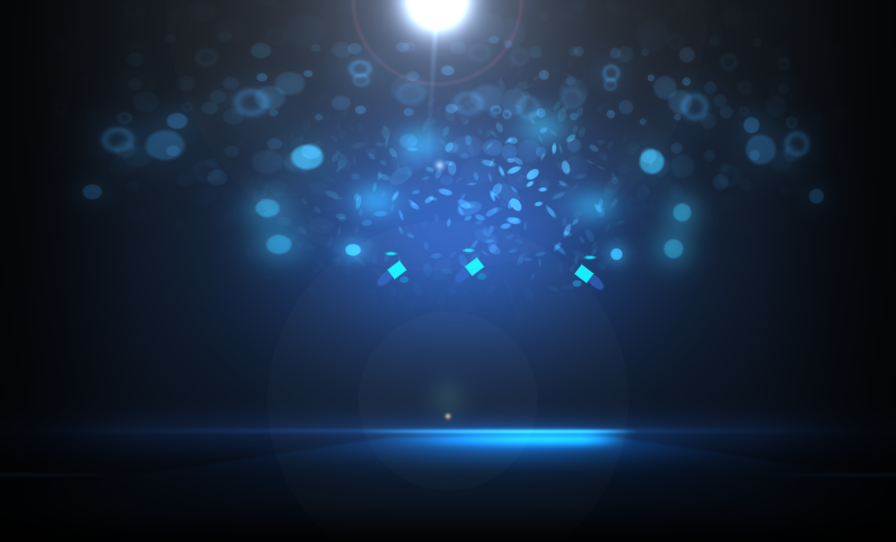
Reproduce this background procedurally as a Shadertoy shader.

```glsl
vec3 hash3(vec2 cell) {
    vec3 h = fract(cell.xyx * vec3(0.1031, 0.1030, 0.0973));
    h += dot(h, h.yxz + 33.33);
    return fract((h.xxy + h.yzz) * h.zyx);
}

vec2 rotate(vec2 v, float angle) {
    float c = cos(angle), s = sin(angle);
    return vec2(c * v.x + s * v.y, c * v.y - s * v.x);
}

float gauss(vec2 v) { return exp(-dot(v, v)); }

// Antialiased coverage from a signed distance
float cover(float d) {
    float edge = 1.0 / iResolution.y;
    return 1.0 - smoothstep(-edge, edge, d);
}

float ellipse(vec2 v, vec2 radius) {
    return cover((length(v / radius) - 1.0) * min(radius.x, radius.y));
}

// A lens disc, either filled or a soft rim
float disc(float d, float radius, float hollow) {
    float fill = 1.0 - smoothstep(radius * 0.8, radius * 1.15, d);
    float rim = exp(-pow((d - radius * 0.8) / (radius * 0.3), 2.0));
    return mix(fill, rim, hollow);
}

// One jittered disc per cell, kept within a high band
float bokeh(vec2 q, float size, float seed) {
    vec2 cell = floor(q / size);
    vec3 h = hash3(cell + seed);
    vec2 center = (cell + 0.3 + 0.4 * h.xy) * size;
    float radius = size * mix(0.09, 0.24, h.z);
    float band = exp(-pow((center.y - 0.84 + 0.08 * center.x) / 0.12, 2.0));
    float fade = 1.0 - smoothstep(0.35, 0.7, center.x);
    float d = length(q - center);
    float shape = disc(d, radius, 0.8 * step(0.8, fract(h.z * 17.0))) + 0.3 * exp(-pow(d / (0.13 * size), 2.0));
    return shape * band * fade * (0.2 + 0.7 * h.x);
}

// One slim flake in some of the cells of a turned grid
float flakes(vec2 p, float size, float turn) {
    vec2 g = rotate(p, turn);
    vec2 cell = floor(g / size);
    vec3 h = hash3(cell + 40.0 * turn + 7.0);
    vec2 center = (cell + 0.28 + 0.44 * h.xy) * size;
    vec2 v = rotate(g - center, 6.28 * h.z);
    vec2 place = rotate(center, -turn);
    float cloud = 0.65 * gauss((place - vec2(0.0, 0.64)) / vec2(0.22, 0.11));
    cloud += gauss((place - vec2(0.18, 0.67)) / vec2(0.08, 0.12));
    float present = smoothstep(0.45, 0.95, fract(h.x * 7.0 + h.y * 5.0));
    return ellipse(v, size * vec2(0.27, 0.08 + 0.1 * h.y)) * cloud * present;
}

void mainImage(out vec4 fragColor, in vec2 fragCoord) {
    vec2 p = (fragCoord - vec2(0.5 * iResolution.x, 0.0)) / iResolution.y;
    vec2 sun = p - vec2(-0.02, 1.0);
    float sunDist = length(sun);

    // Dark hall, blue cloud and grey light from above
    vec3 col = vec3(0.012, 0.019, 0.03);
    col += vec3(0.04, 0.095, 0.18) * gauss((p - vec2(0.0, 0.45)) / vec2(0.62, 0.42));
    col += vec3(0.08, 0.22, 0.49) * gauss((p - vec2(0.02, 0.58)) / vec2(0.31, 0.21));
    col += vec3(0.29, 0.32, 0.34) * exp(-3.8 * length(sun * vec2(0.75, 1.0)));

    // Discs reflected about a fold, wider on the left
    float side = p.x - 0.1;
    vec2 q = vec2(side < 0.0 ? -0.767 * side : side, p.y + (side > 0.0 ? 0.008 : 0.0));
    float dots = bokeh(q, 0.095, 3.0) + bokeh(q + vec2(0.03, 0.02), 0.065, 19.0)
               + 0.6 * bokeh(q + vec2(0.05, 0.01), 0.13, 41.0);
    col += vec3(0.10, 0.27, 0.38) * dots * 0.6;

    // Leading discs: place and radius
    vec3 lead[10] = vec3[10](
        vec3(0.276, 0.710, 0.023), vec3(0.332, 0.616, 0.017), vec3(0.316, 0.549, 0.018),
        vec3(0.211, 0.539, 0.011), vec3(0.477, 0.732, 0.028), vec3(0.580, 0.646, 0.014),
        vec3(0.460, 0.777, 0.015), vec3(0.544, 0.742, 0.023), vec3(0.355, 0.811, 0.025),
        vec3(0.201, 0.873, 0.016));
    for (int i = 0; i < 10; i++) {
        float d = length(q - lead[i].xy);
        float strength = i == 0 || i == 3 ? 0.5 : 0.27;
        float glow = i > 0 && i < 4 ? 0.3 : 0.1;
        vec3 tint = i < 4 ? vec3(0.14, 0.62, 0.72) : vec3(0.14, 0.45, 0.68);
        col += tint * (strength * disc(d, lead[i].z, i > 6 ? 0.85 : 0.0)
             + glow * exp(-pow(d / (lead[i].z * 2.2), 2.0)));
    }

    // Flakes drifting in the cloud, with soft lights behind
    float drift = flakes(p, 0.034, 0.4) + flakes(p, 0.046, 1.1)
                + 0.4 * flakes(p, 0.085, 2.0) + 0.8 * flakes(p, 0.026, 2.7);
    col += vec3(0.16, 0.47, 0.5) * min(drift, 1.0) * 0.8;
    vec2 lights[4] = vec2[4](vec2(-0.135, 0.63), vec2(0.27, 0.62), vec2(-0.05, 0.735), vec2(0.175, 0.765));
    for (int i = 0; i < 4; i++)
        col += vec3(0.03, 0.24, 0.28) * gauss((p - lights[i]) / vec2(0.045, 0.032));

    // Three bright gems with tails
    vec2 gems[3] = vec2[3](vec2(-0.094, 0.502), vec2(0.049, 0.508), vec2(0.251, 0.495));
    for (int i = 0; i < 3; i++) {
        vec2 v = p - gems[i];
        if (i == 2) v.x = -v.x;
        vec2 box = abs(rotate(v, 0.65)) - vec2(0.014, 0.011);
        float tail = ellipse(rotate(v + vec2(0.02, 0.014), 0.75), vec2(0.02, 0.009));
        col = mix(col, vec3(0.2, 0.43, 0.82), 0.6 * tail);
        col = mix(col, vec3(0.12, 0.55, 0.78), 0.7 * ellipse(v - vec2(0.013, -0.018), vec2(0.008, 0.006)));
        col = mix(col, vec3(0.1, 0.93, 0.98), cover(max(box.x, box.y)));
        col = mix(col, vec3(0.1, 0.85, 0.95), ellipse(v - vec2(-0.011, 0.03), vec2(0.009, 0.003)));
    }

    // Floor with slanting edges and a horizon haze
    col *= 1.0 - 0.4 * (1.0 - smoothstep(0.18, 0.215, p.y));
    float slope = 0.195 - 0.15 * max(abs(p.x - 0.1) - 0.21, 0.0);
    float below = 1.0 - smoothstep(slope - 0.006, slope + 0.002, p.y);
    col += vec3(0.005, 0.05, 0.11) * below * gauss((p - vec2(0.05, 0.17)) / vec2(0.5, 0.1));
    col += vec3(0.025, 0.07, 0.16) * gauss((p - vec2(0.0, 0.195)) / vec2(0.75, 0.04));
    col += vec3(0.02, 0.08, 0.15) * gauss((p - vec2(0.0, 0.205)) / vec2(0.5, 0.005));
    col += vec3(0.03, 0.09, 0.15) * gauss(vec2((abs(p.x) - 0.82) / 0.13, (p.y - 0.124) / 0.004));

    // Cyan streak
    float run = smoothstep(-0.17, 0.2, p.x) * (1.0 - smoothstep(0.24, 0.35, p.x));
    col += vec3(0.04, 0.52, 0.75) * run * exp(-pow((p.y - 0.19) / 0.013, 2.0));
    col += vec3(0.1, 0.4, 0.45) * sqrt(run) * exp(-pow((p.y - 0.204) / 0.004, 2.0));
    col += vec3(0.01, 0.17, 0.32) * gauss((p - vec2(0.12, 0.18)) / vec2(0.24, 0.035));

    // Faint lens circles and sparks
    float lens = length(p - vec2(0.0, 0.26));
    col += vec3(0.016, 0.015, 0.012) * (cover(lens - 0.165) + cover(lens - 0.333));
    col += vec3(0.05, 0.08, 0.06) * gauss((p - vec2(0.0, 0.265)) / 0.035);
    col += vec3(0.6, 0.45, 0.25) * gauss((p - vec2(0.0, 0.232)) / 0.005);
    col += vec3(0.4, 0.4, 0.35) * gauss((p - vec2(-0.015, 0.695)) / 0.008);

    // Sun, ray and rings
    col += vec3(1.4, 1.5, 1.6) * exp(-pow(sunDist / 0.053, 2.0)) + vec3(0.32, 0.38, 0.55) * exp(-11.0 * sunDist);
    col += vec3(0.08, 0.1, 0.12) * gauss(vec2((sun.x - 0.06 * sun.y) / 0.005, sun.y / 0.2));
    col += vec3(0.07, 0.02, 0.035) * exp(-pow((sunDist - 0.155) / 0.004, 2.0));
    col += vec3(0.014, 0.009, 0.006) * cover(sunDist - 0.5);

    // Dark sides and bottom
    col *= 1.0 - 0.6 * smoothstep(0.55, 0.85, abs(p.x));
    col *= smoothstep(-0.03, 0.08, p.y);
    fragColor = vec4(clamp(col, 0.0, 1.0), 1.0);
}
```
